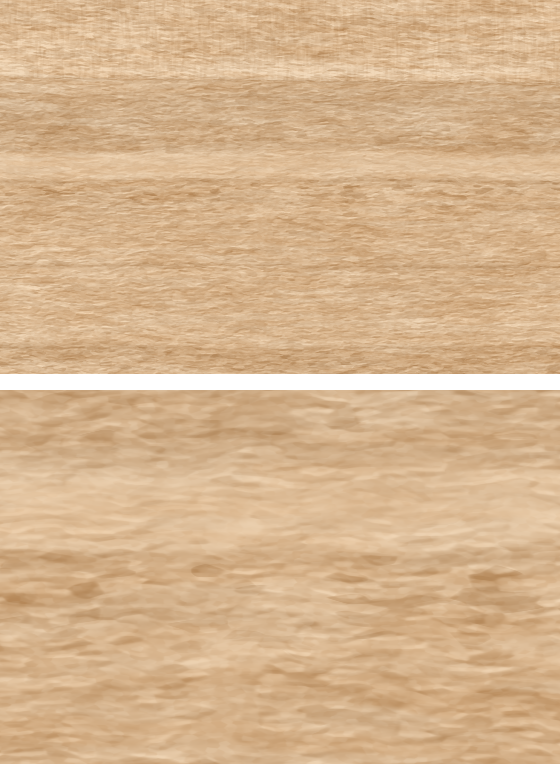
Top: the whole. Bottom: its middle third, enlarged.
This texture is drawn by a Shadertoy shader. Its source:

```glsl
// Pale planed wood: horizontal boards with dark seams, fine fibres and short pores.

vec3 hash3(vec2 c) {
    vec3 q = fract(c.xyx * vec3(0.1031, 0.1030, 0.0973));
    q += dot(q, q.yxz + 33.33);
    return fract((q.xxy + q.yzz) * q.zyx);
}

// Smooth cellular noise: blends the random shades of nearby cells, about -0.5 to 0.5
float grain(vec2 p) {
    vec2 cell = floor(p), f = p - cell;
    float sum = 0.0, total = 0.0;
    for (int j = -1; j <= 1; j++)
    for (int i = -1; i <= 1; i++) {
        vec2 o = vec2(i, j);
        vec3 h = hash3(cell + o + 200.0);
        vec2 d = o + h.xy - f;
        float w = exp(-8.0 * dot(d, d));
        sum += w * h.z;
        total += w;
    }
    return sum / total - 0.5;
}

float ridge(float y, float centre, float width) {
    float d = (y - centre) / width;
    return exp(-d * d);
}

void mainImage(out vec4 fragColor, in vec2 fragCoord) {
    vec2 p = fragCoord / iResolution.y;
    p.y = 1.0 - p.y;

    // Layered sines bend the fibres slightly
    float bend = 0.003 * sin(p.x * 4.1 + p.y * 9.0) + 0.0015 * sin(p.x * 11.0 - p.y * 23.0);
    float y = p.y + bend;
    float edge = 0.207 + 0.011 * p.x;
    float topBoard = 1.0 - smoothstep(-0.003, 0.004, p.y - edge);

    // Fibres in the top board run down to the right
    vec2 q = vec2(p.x, y - 0.07 * p.x * topBoard);
    q.y += 0.0016 * sin(q.x * 47.0 + 31.0 * q.y);

    float broad = grain(vec2(1.7, 24.0) * vec2(p.x, y));
    float streak = grain(vec2(7.0, 75.0) * q + 13.0);
    float medium = grain(vec2(22.0, 95.0) * q + 31.0);
    vec2 fibre = vec2(48.0, 190.0) * q;
    float fine = grain(fibre);
    float relief = fine - grain(fibre + vec2(0.15, 0.6));
    float dust = grain(vec2(130.0, 300.0) * q + 57.0);

    // Shade of each board, from top to bottom
    float soft = y + 0.012 * broad;
    float tone = mix(0.51 - 0.5 * (y - 0.3), 0.76, topBoard);
    tone = mix(tone, 0.79, smoothstep(0.395, 0.415, soft));
    tone = mix(tone, 0.58, smoothstep(0.465, 0.49, soft));
    tone = mix(tone, 0.67, smoothstep(0.60, 0.69, soft));
    tone = mix(tone, 0.70, smoothstep(0.71, 0.74, soft));
    tone = mix(tone, 0.60, smoothstep(0.78, 0.90, soft));
    tone = mix(tone, 0.52, smoothstep(0.925, 0.94, soft));

    // Pores gather below the seams
    float porous = 0.25 + 0.5 * topBoard + ridge(y, 0.515, 0.04) + 0.6 * ridge(y, 0.35, 0.04)
                 + 0.7 * ridge(y, 0.715, 0.013) + 0.8 * smoothstep(0.92, 0.95, y);
    float calm = 1.0 - 0.45 * ridge(y, 0.44, 0.035);

    tone += calm * (0.30 * broad + 0.28 * streak + 0.30 * medium);
    tone += calm * (0.32 * fine + 0.30 * relief + 0.22 * dust);
    tone -= 0.30 * porous * smoothstep(0.12, 0.36, grain(vec2(34.0, 125.0) * q + 83.0));

    // Fine cross hatching and pale lower margin of the top board
    tone += topBoard * 0.22 * grain(vec2(170.0, 28.0) * p + 7.0);
    tone += topBoard * 0.17 * ridge(p.y, edge - 0.022, 0.014);

    // Broken dark seams
    float broken = 0.65 + 1.3 * medium + 0.6 * streak;
    tone -= broken * (0.38 * ridge(p.y, edge, 0.004) + 0.36 * ridge(y, 0.485, 0.006)
                    + 0.40 * ridge(y, 0.712, 0.006) + 0.40 * ridge(y, 0.93, 0.005));

    // Two faint long smudges
    tone -= 0.26 * ridge(y, 0.578, 0.008) * ridge(p.x, 0.12, 0.09);
    tone -= 0.24 * ridge(y, 0.55 + 0.03 * abs(p.x - 1.42), 0.012) * ridge(p.x, 1.42, 0.09);
    tone += 0.03 - 0.04 * p.x;

    vec3 darkWood = vec3(0.74, 0.58, 0.41);
    vec3 paleWood = vec3(0.91, 0.79, 0.65);
    vec3 col = mix(darkWood, paleWood, clamp(tone, -0.2, 1.25));

    // Greyer second board, warmer pores
    float grey = ridge(y, 0.30, 0.09) + 1.6 * streak + 0.8 * dust;
    col += vec3(-0.007, 0.004, 0.014) * grey;
    fragColor = vec4(clamp(col, 0.0, 1.0), 1.0);
}
```
